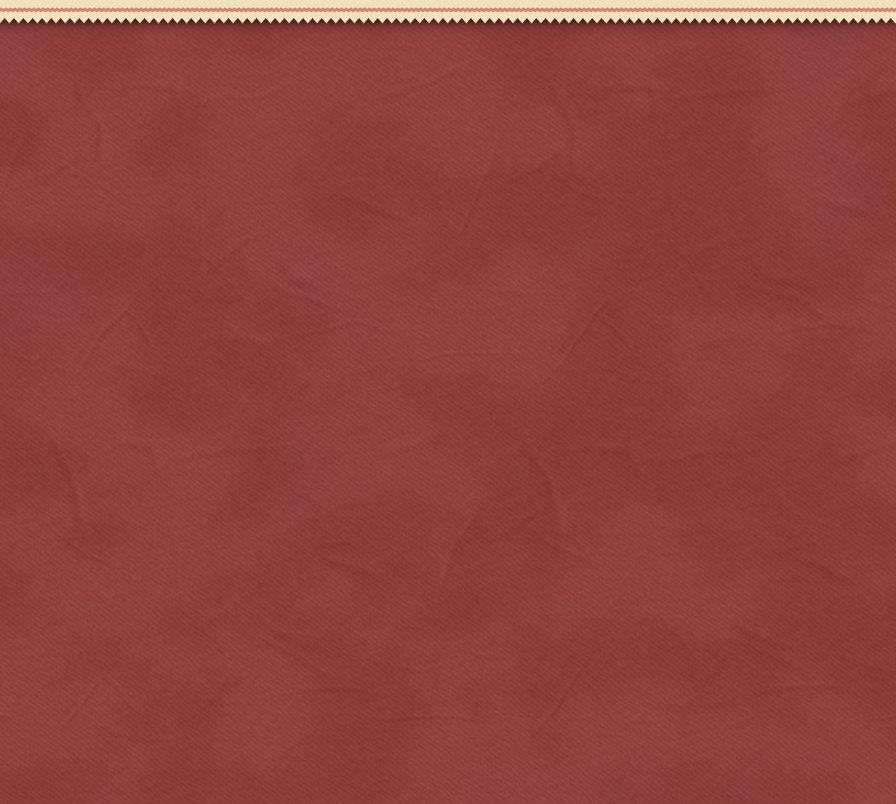
Give the GLSL for this texture, as a Shadertoy shader.

```glsl
// Faded red twill cloth with soft creases below a cream zigzag ribbon.

const vec3 CLOTH_LIGHT = vec3(0.578, 0.262, 0.247);
const vec3 CLOTH_DARK  = vec3(0.545, 0.236, 0.217);
const vec3 PLUM_TINT   = vec3(0.545, 0.255, 0.290);
const vec3 SPECK_GREY  = vec3(0.42, 0.33, 0.36);
const vec3 CREAM       = vec3(0.94, 0.88, 0.74);
const vec3 STITCH_RED  = vec3(0.77, 0.46, 0.39);
const vec3 SHADOW      = vec3(0.27, 0.11, 0.10);

// Lengths are fractions of the canvas height.
const vec2  CLOTH_TILE   = vec2(0.59, 0.449);
const float TILE_SHEAR   = 0.055;
const float TWILL_FREQ   = 150.0;
const float TWILL_DEPTH  = 0.010;
const float GRAIN_DEPTH  = 0.040;
const float CREASE_DEPTH = 0.026;
const int   CREASES      = 34;
const int   SPECKS       = 3;
const float TOOTH_WIDTH  = 0.0116;
const float TOOTH_TOP    = 0.0225;
const float TOOTH_HEIGHT = 0.0065;
const float STITCH_DEPTH = 0.0123;
const float SHADOW_FADE  = 0.0055;

float hash(vec2 p) {
    vec3 q = fract(p.xyx * vec3(0.1031, 0.1030, 0.0973));
    q += dot(q, q.yzx + 33.33);
    return fract((q.x + q.y) * q.z);
}

float noise(vec2 p) {
    vec2 i = floor(p), f = fract(p);
    f = f * f * (3.0 - 2.0 * f);
    return mix(mix(hash(i), hash(i + vec2(1, 0)), f.x),
               mix(hash(i + vec2(0, 1)), hash(i + vec2(1, 1)), f.x), f.y);
}

float fbm(vec2 p) {
    float sum = 0.0, amp = 0.5;
    for (int i = 0; i < 4; i++) {
        sum += amp * noise(p);
        p = mat2(0.8, 0.6, -0.6, 0.8) * p * 2.03 + 7.1;
        amp *= 0.5;
    }
    return sum;
}

// Offset from a random centre, wrapped to the repeating cloth tile
vec2 tileOffset(vec2 p, float id) {
    vec2 centre = vec2(hash(vec2(id, 3.0)), hash(vec2(id, 17.0))) * CLOTH_TILE;
    return mod(p - centre + 0.5 * CLOTH_TILE, CLOTH_TILE) - 0.5 * CLOTH_TILE;
}

// Sum of short, curved ridges, lit on one side and shaded on the other
float creases(vec2 p) {
    float relief = 0.0;
    for (int i = 0; i < CREASES; i++) {
        float id = float(i) + 1.0;
        vec2 q = tileOffset(p, id);
        float tilt = hash(vec2(id, 29.0)) * 2.0 - 1.0;
        float angle = 1.5 * tilt * abs(tilt);
        q = mat2(cos(angle), -sin(angle), sin(angle), cos(angle)) * q;
        float len = mix(0.018, 0.065, hash(vec2(id, 41.0)));
        float width = mix(0.0025, 0.007, hash(vec2(id, 53.0)));
        float u = q.x / len;
        float bend = (hash(vec2(id, 67.0)) - 0.5) * 0.3 * len;
        float v = (q.y - bend * u * u) / width;
        float strength = mix(0.25, 1.0, hash(vec2(id, 79.0)));
        relief += strength * (1.5 * v - 0.25) * exp(-v * v - u * u * u * u);
    }
    return relief;
}

vec3 cloth(vec2 p, float px) {
    vec2 t = p - vec2(TILE_SHEAR * p.y, 0.0);

    // Broad fading and plum stains
    float fade = smoothstep(0.25, 0.70, fbm(p * vec2(9.0, 12.0)));
    vec3 col = mix(CLOTH_DARK, CLOTH_LIGHT, fade);
    float stain = smoothstep(0.58, 0.78, fbm(p * 5.0 + 31.0));
    stain += 0.6 * smoothstep(0.12, 0.0, p.y) * noise(p * 8.0);
    col = mix(col, PLUM_TINT, 0.45 * min(stain, 1.0));

    // Twill ribs fall to the right; thread grain breaks them up
    float wobble = 0.7 * noise(p * 60.0);
    float rib = sin(6.2832 * (dot(p, vec2(0.75, 1.0)) * TWILL_FREQ + wobble));
    float ribFade = 1.0 - smoothstep(0.35, 0.7, TWILL_FREQ * 1.25 * px);
    float grain = 0.65 * noise(p * 430.0) + 0.35 * noise(p * vec2(150.0, 210.0)) - 0.5;
    float shade = TWILL_DEPTH * rib * ribFade + GRAIN_DEPTH * grain;
    shade += CREASE_DEPTH * creases(t + 0.012 * (vec2(noise(p * 25.0), noise(p * 25.0 + 9.0)) - 0.5));
    col += shade * vec3(1.0, 0.85, 0.8);

    // Sparse lint specks
    for (int i = 0; i < SPECKS; i++) {
        float d = length(tileOffset(t, float(i) + 90.0));
        col = mix(col, SPECK_GREY, 0.7 * (1.0 - smoothstep(0.0008, 0.0018 + px, d)));
    }
    return col;
}

void mainImage(out vec4 fragColor, in vec2 fragCoord) {
    float px = 1.0 / iResolution.y;
    vec2 p = fragCoord * px;
    float depth = 1.0 - p.y;
    float tooth = abs(fract(p.x / TOOTH_WIDTH) * 2.0 - 1.0);
    float hem = TOOTH_TOP + TOOTH_HEIGHT * tooth;

    // Cloth, darkened by the shadow under the ribbon
    float below = max(depth - TOOTH_TOP - 0.6 * TOOTH_HEIGHT, 0.0);
    vec3 col = mix(cloth(p, px), SHADOW, 0.9 * exp(-below / SHADOW_FADE));

    // Ribbon with one row of stitching
    float stitchWave = 0.0006 * sin(6.2832 * p.x / (0.5 * TOOTH_WIDTH));
    float stitch = 1.0 - smoothstep(-px, px, abs(depth - STITCH_DEPTH + stitchWave) - 0.0022);
    vec3 ribbon = CREAM + 0.02 * (noise(p * 300.0) - 0.5);
    ribbon = mix(ribbon, STITCH_RED, 0.85 * stitch);
    col = mix(ribbon, col, smoothstep(-px, px, depth - hem));

    fragColor = vec4(clamp(col, 0.0, 1.0), 1.0);
}
```
